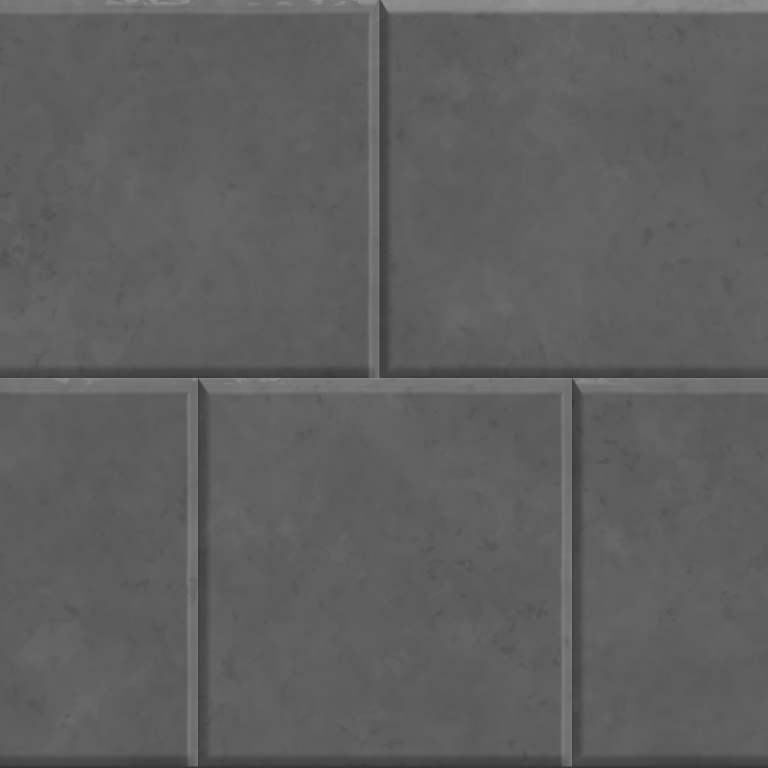
Reproduce this texture procedurally as a WebGL 2 fragment shader.

```glsl
#version 300 es
precision highp float;

uniform vec2 u_resolution;
out vec4 fragColor;

#define BASE_GRAY 0.374
#define ROW_SEAM 0.508
#define FLOOR_SEAM 0.0022
#define UPPER_JOINT 0.494
#define LOWER_JOINTS vec2(0.258, 0.745)
#define TOP_BEVEL 0.0205
#define SIDE_BEVEL 0.0150
#define SHADOW_REACH 0.0190
#define SHADOW_DEPTH 0.092
#define BEVEL_LIGHT 0.088
#define MOTTLE 0.060
#define PIT_DEPTH 0.034

float hash(vec2 p) {
    vec3 q = fract(vec3(p.xyx) * 0.1031);
    q += dot(q, q.yzx + 33.33);
    return fract((q.x + q.y) * q.z);
}

float noise(vec2 p) {
    vec2 cell = floor(p), f = fract(p);
    f = f * f * (3.0 - 2.0 * f);
    vec2 e = vec2(0.0, 1.0);
    return mix(mix(hash(cell), hash(cell + e.yx), f.x),
               mix(hash(cell + e.xy), hash(cell + e.yy), f.x), f.y);
}

float fbm(vec2 p) {
    float sum = 0.0, amp = 0.5;
    for (int i = 0; i < 5; i++) {
        sum += amp * noise(p);
        p = mat2(1.6, 1.2, -1.2, 1.6) * p + 7.3;
        amp *= 0.5;
    }
    return sum;
}

// Soft line of half width w centred on zero
float ridge(float d, float w) {
    return 1.0 - smoothstep(0.0, w, abs(d));
}

// Cloudy stone with clustered fine pits and pale smears
float stoneFace(vec2 p, float seed) {
    vec2 q = p + seed * 3.7;
    vec2 warp = vec2(fbm(q * 20.0), fbm(q * 20.0 + 41.0));
    float clouds = fbm(q * 9.0 + warp * 0.4) - 0.48;
    float grain = fbm(q * 60.0 + warp * 2.0) - 0.48;
    float cluster = smoothstep(0.40, 0.65, fbm(q * 9.0 + 23.0));
    float pits = smoothstep(0.60, 0.78, fbm(q * 65.0 + warp * 2.0 + 19.0));
    float patches = smoothstep(0.48, 0.66, fbm(q * 10.0 + 61.0));
    float smears = smoothstep(0.50, 0.60, fbm(q * 32.0 + warp * 2.0 + 5.0));
    return MOTTLE * (clouds + 0.55 * grain)
         - PIT_DEPTH * pits * (0.3 + 0.7 * cluster) + 0.018 * smears * patches;
}

// Lit upper bevel: thin rim, flat band, wavy inner lip, chipped wear
float topBevel(float d, vec2 p, bool upperRow) {
    float wave = 0.002 * (noise(vec2(p.x * 28.0, 3.0)) - 0.5);
    float band = 1.0 - smoothstep(TOP_BEVEL - 0.005, TOP_BEVEL + 0.003, d + wave);
    float light = BEVEL_LIGHT * band + 0.06 * ridge(d - 0.0005, 0.0018);
    light -= 0.014 * ridge(d + wave - 0.0125, 0.0025);
    float chips = smoothstep(0.50, 0.62, fbm(p * vec2(70.0, 190.0)));
    float wornRun = 0.7 * smoothstep(0.62, 0.80, noise(vec2(p.x * 11.0, 8.0)));
    float rimOnly = 1.0 - smoothstep(0.005, 0.011, d);
    if (upperRow) {
        float right = step(UPPER_JOINT, p.x);
        wornRun = (1.0 - right) * smoothstep(0.05, 0.20, p.x);
        light += right * 0.080 * (1.0 - smoothstep(0.012, 0.021, d));
    }
    return light + 0.10 * chips * wornRun * rimOnly;
}

// Lit right bevel: narrow band with a bright inner ridge
float sideBevel(float d, vec2 p) {
    float wave = 0.0012 * (noise(vec2(p.y * 36.0, 12.0)) - 0.5);
    float band = 1.0 - smoothstep(SIDE_BEVEL - 0.003, SIDE_BEVEL + 0.002, d + wave);
    float lip = ridge(d + wave - 0.0115, 0.0032);
    return 0.80 * BEVEL_LIGHT * band + 0.040 * lip + 0.025 * ridge(d - 0.001, 0.002);
}

// Broad dark bevel with a deeper crease at the seam
float shadow(float d) {
    float slope = 1.0 - smoothstep(0.35 * SHADOW_REACH, SHADOW_REACH, d);
    return -SHADOW_DEPTH * slope - 0.045 * exp(-max(d, 0.0) / 0.002);
}

float slab(vec2 p) {
    // Staggered layout: one joint in the upper row, two in the lower
    bool upperRow = p.y > ROW_SEAM;
    float lowerJoint = p.x < 0.5 ? LOWER_JOINTS.x : LOWER_JOINTS.y;
    float across = p.x - (upperRow ? UPPER_JOINT : lowerJoint);
    float top = (upperRow ? 1.0 + FLOOR_SEAM : ROW_SEAM) - p.y;
    float bottom = p.y - (upperRow ? ROW_SEAM : FLOOR_SEAM);
    bool middle = p.x > LOWER_JOINTS.x && p.x < LOWER_JOINTS.y;
    float seed = upperRow ? 1.0 : (middle ? 2.0 : 3.0);

    // Side light and shadow yield to the upper bevel at the corners
    float side = abs(across);
    float edge = shadow(bottom);
    if (across < 0.0) edge = mix(edge, 0.0, ridge(side, 0.014)) + sideBevel(side, p);
    else edge = min(edge, shadow(side));
    float mitre = smoothstep(-0.003, 0.003, 1.6 * side - top);
    edge = mix(edge, topBevel(top, p, upperRow), mitre * step(top, 0.03));

    float gray = BASE_GRAY + stoneFace(p, seed) + edge;
    return bottom < 0.0 ? 0.22 : gray;
}

void main() {
    // Four samples smooth the hard seams
    float gray = 0.0;
    for (int i = 0; i < 4; i++) {
        vec2 offset = vec2(i % 2, i / 2) * 0.5 - 0.25;
        gray += 0.25 * slab((gl_FragCoord.xy + offset) / u_resolution);
    }
    fragColor = vec4(vec3(gray), 1.0);
}
```
